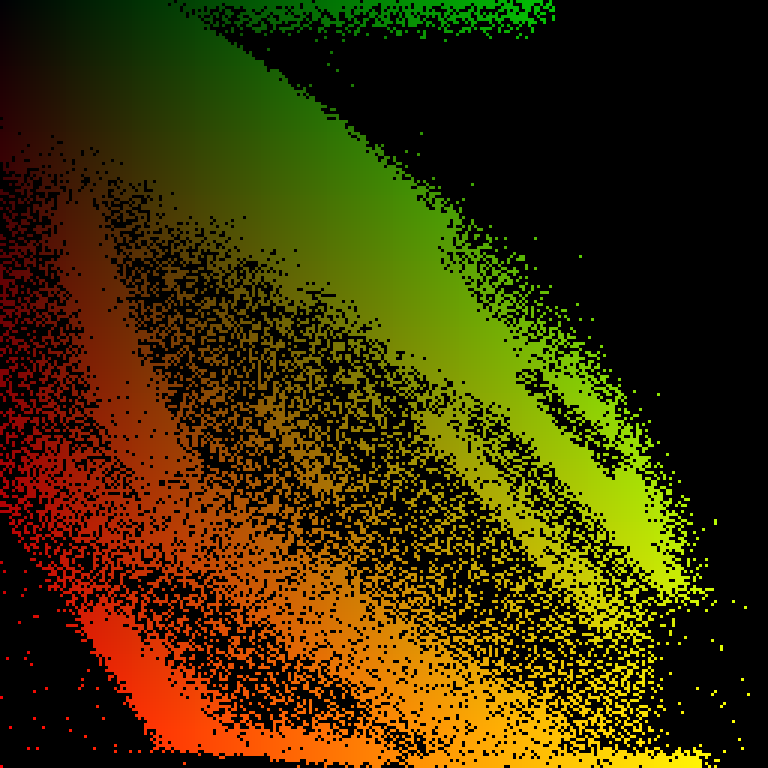
Give the GLSL for this background, as a Shadertoy shader.

```glsl
// A red-green colour plane, broken into dithered cells along sweeping diagonal streaks.
#define GRID 256.0
#define GAIN 1.05
#define BLUE_FLOOR 0.015
#define GRAIN 0.62
#define LATTICE_FILL 0.42
#define STRAY 0.012

float hash(vec2 p) {
    vec3 q = fract(vec3(p.xyx) * 0.1031);
    q += dot(q, q.yzx + 33.33);
    return fract((q.x + q.y) * q.z);
}

// Soft line from a to b: 1 on the axis, fading over the given radius
float streak(vec2 p, vec2 a, vec2 b, float radius) {
    vec2 ab = b - a;
    float t = clamp(dot(p - a, ab) / dot(ab, ab), 0.0, 1.0);
    float d = length(p - a - ab * t) / radius;
    return exp(-d * d * d * d);
}

// Chance that a cell is lit; p.x runs right and p.y runs down
float fillDensity(vec2 p) {
    // Solid upper body, thinning below a curved ridge
    float rx = p.x - 0.19;
    float depth = p.y - (0.27 + 0.45 * rx + 0.4 * rx * rx);
    float wobble = 0.015 * sin(p.x * 37.0 + 5.0 * sin(p.y * 19.0));
    float fill = mix(1.0, LATTICE_FILL, smoothstep(-0.05, 0.07, depth + wobble));
    fill -= 0.1 * streak(p, vec2(0.50, 0.60), vec2(0.72, 0.84), 0.09);

    // Dense left tongue and orange band
    fill = mix(fill, 1.0, streak(p, vec2(0.10, 0.29), vec2(0.16, 0.52), 0.04));
    fill = mix(fill, 0.97, streak(p, vec2(0.17, 0.52), vec2(0.24, 0.67), 0.045));
    fill = mix(fill, 0.80, streak(p, vec2(0.22, 0.66), vec2(0.42, 0.80), 0.06));
    fill = mix(fill, 0.86, streak(p, vec2(0.42, 0.82), vec2(0.68, 0.97), 0.065));
    fill = mix(fill, 0.72, streak(p, vec2(0.07, 0.61), vec2(0.22, 0.76), 0.045));

    // Dark valley and the solid red corner
    fill = mix(fill, 0.34, streak(p, vec2(0.20, 0.79), vec2(0.42, 0.93), 0.055));
    fill = mix(fill, 1.0, streak(p, vec2(0.13, 0.84), vec2(0.23, 0.94), 0.06));
    fill = mix(fill, 0.97, streak(p, vec2(0.22, 0.97), vec2(0.48, 0.985), 0.03));

    // Bright diagonal streaks with thin gaps between
    fill = mix(fill, 0.75, streak(p, vec2(0.35, 0.53), vec2(0.43, 0.64), 0.014));
    fill = mix(fill, 0.90, streak(p, vec2(0.56, 0.55), vec2(0.70, 0.70), 0.020));
    fill = mix(fill, 0.78, streak(p, vec2(0.70, 0.70), vec2(0.79, 0.80), 0.024));
    fill = mix(fill, 0.42, streak(p, vec2(0.63, 0.55), vec2(0.85, 0.77), 0.022));
    fill = mix(fill, 0.62, streak(p, vec2(0.61, 0.33), vec2(0.72, 0.45), 0.035));
    fill = mix(fill, 0.30, streak(p, vec2(0.69, 0.50), vec2(0.80, 0.60), 0.020));
    fill = mix(fill, 1.0, streak(p, vec2(0.67, 0.52), vec2(0.89, 0.775), 0.021));

    // Outer limits: right curve, lower-left slope and bottom
    float ey = p.y - 0.06;
    float right = 0.31 + 1.18 * ey - 0.927 * ey * (p.y - 0.39);
    right -= 0.06 * streak(p, vec2(0.86, 0.85), vec2(0.88, 0.92), 0.07);
    float fray = mix(0.015, 0.045, smoothstep(0.1, 0.35, p.y));
    fill *= 1.0 - smoothstep(-fray, fray, p.x - right);
    fill *= smoothstep(-0.015, 0.015, p.x - 0.66 * (p.y - 0.66));
    fill *= 1.0 - smoothstep(-0.006, 0.006, p.y - 0.96 - 0.08 * p.x);

    // Detached strips past the right curve
    fill = max(fill, 0.80 * streak(p, vec2(0.73, 0.49), vec2(0.82, 0.585), 0.016));
    fill = max(fill, 0.68 * streak(p, vec2(0.23, 0.0), vec2(0.68, 0.0), 0.040));
    fill = max(fill, 0.95 * streak(p, vec2(0.25, 0.0), vec2(0.64, 0.0), 0.014));
    fill = max(fill, 0.95 * streak(p, vec2(0.55, 1.0), vec2(0.90, 1.0), 0.025));

    // Few loose cells near the borders
    float nearRight = 1.0 - smoothstep(0.03, 0.13, p.x - right);
    float nearLeft = step(0.7, p.y) * step(p.x, 0.25);
    return max(fill, STRAY * max(nearRight * (1.0 - nearLeft), 1.6 * nearLeft));
}

vec3 cellColor(vec2 uv) {
    vec2 cell = floor(uv * GRID);
    vec2 p = (cell + 0.5) / GRID;
    p.y = 1.0 - p.y;

    // Even lattice threshold, loosened by random grain; most regular at lower right
    float order = smoothstep(0.9, 1.3, p.x + p.y);
    float lattice = dot(cell, vec2(0.7549, 0.5698));
    float threshold = fract(lattice + hash(cell) * mix(1.0, GRAIN, order));
    float lit = step(threshold, fillDensity(p));
    return lit * vec3(min(p.yx * GAIN, 1.0), BLUE_FLOOR);
}

void mainImage(out vec4 fragColor, in vec2 fragCoord) {
    // Average four points per pixel to smooth the cell edges
    vec3 color = vec3(0.0);
    for (int i = 0; i < 4; i++) {
        vec2 offset = vec2(i % 2, i / 2) * 0.5 - 0.25;
        color += cellColor((fragCoord + offset) / iResolution.xy);
    }
    fragColor = vec4(color * 0.25, 1.0);
}
```
